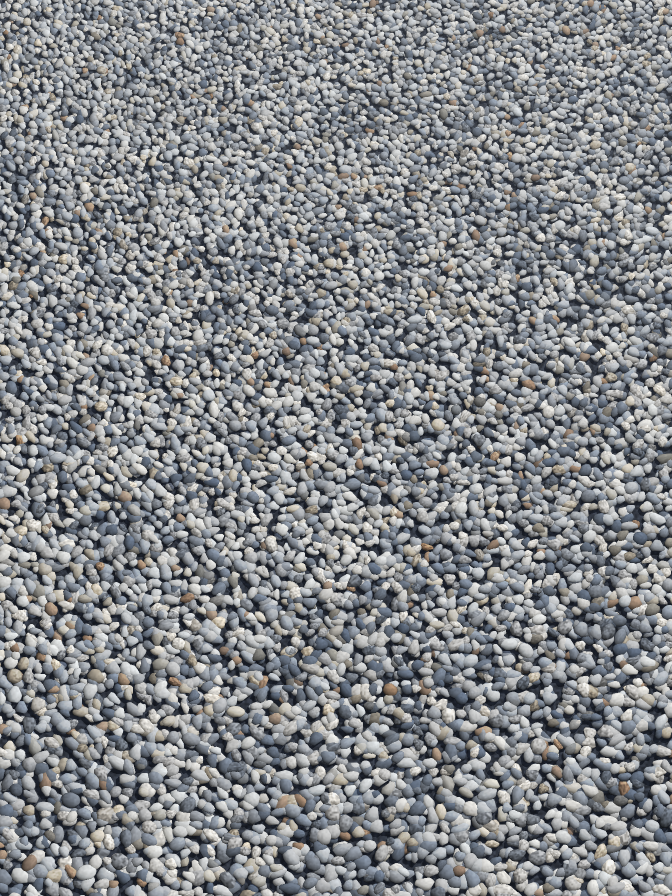
This texture is drawn by a Shadertoy shader. Its source:

```glsl
// Sunlit gravel receding from the viewer: three jittered grids of chipped, domed
// pebbles, where the highest dome wins. A log-polar map shrinks the stones with
// distance, and short height probes toward the sun cast shadows.

const float VIEW_HEIGHT = 2.55;      // vanishing point, in canvas widths
const float DENSITY = 104.0;         // pebble cells per radian of view
const float FLATTEN = 1.08;          // vertical squash of the ground
const int LAYERS = 3;
const float LAYER_DROP = 0.10;       // lower layers fill the gaps
const float AMBIENT = 0.41;
const float SUNLIGHT = 0.90;
const vec3 SUN = vec3(0.42, 0.56, 0.71);
const vec3 GAP = vec3(0.20, 0.22, 0.26);
const vec3 SLATE = vec3(0.34, 0.375, 0.425);
const vec3 GREY = vec3(0.635, 0.65, 0.67);
const vec3 PALE = vec3(0.89, 0.89, 0.87);
const vec3 TAN = vec3(0.78, 0.72, 0.61);
const vec3 RUST = vec3(0.55, 0.43, 0.33);
const vec3 SHADE = vec3(0.49, 0.52, 0.58);
const vec3 HAZE = vec3(0.74, 0.76, 0.78);

struct Pebble {
    float height;
    float edge;
    vec2 slope;
    vec2 local;
    vec4 seed;
};

vec4 hash4(vec2 p) {
    vec4 q = fract(p.xyxy * vec4(0.1031, 0.1030, 0.0973, 0.1099));
    q += dot(q, q.wzxy + 33.33);
    return fract((q.xxyz + q.yzzw) * q.zywx);
}

float noise(vec2 p) {
    vec2 i = floor(p), f = fract(p);
    f = f * f * (3.0 - 2.0 * f);
    float low = mix(hash4(i).x, hash4(i + vec2(1, 0)).x, f.x);
    float high = mix(hash4(i + vec2(0, 1)).x, hash4(i + vec2(1, 1)).x, f.x);
    return mix(low, high, f.y);
}

vec2 facing(float angle) {
    return vec2(cos(angle), sin(angle));
}

// Topmost pebble over a ground point
Pebble findPebble(vec2 p) {
    Pebble top = Pebble(0.0, 1.0, vec2(0), vec2(0), vec4(0));
    for (int layer = 0; layer < LAYERS; layer++) {
        float depth = float(layer);
        vec2 g = p + depth * vec2(37.47, 91.53);
        vec2 home = floor(g);
        for (int k = 0; k < 9; k++) {
            vec2 cell = home + vec2(k % 3 - 1, k / 3 - 1);
            vec4 place = hash4(cell + depth * 211.0);
            vec2 d = g - cell - mix(vec2(0.5), place.xy, 0.9);
            if (dot(d, d) > 0.55) continue;
            vec4 seed = hash4(cell + 57.3 + depth * 131.0);
            float radius = mix(0.36, 0.59, place.z * place.z);
            float stretch = mix(1.0, 1.32, seed.x);
            vec2 axis = facing((place.w - 0.5) * 3.1416);
            mat2 turn = mat2(axis.x, -axis.y, axis.y, axis.x);
            vec2 size = radius * vec2(stretch, 1.0 / stretch);
            vec2 q = turn * d / size;

            // Flat chips taken off the ellipse
            float a = seed.y * 6.2832;
            float chip = max(dot(q, facing(a)), dot(q, facing(a + 1.9)));
            chip = max(chip, dot(q, facing(a + 4.1)));
            float edge = max(length(q), chip * mix(1.02, 1.36, seed.z));
            if (edge >= 1.0) continue;
            float dome = sqrt(1.0 - edge * edge);
            float height = 0.28 - LAYER_DROP * depth + 0.36 * seed.w + dome * radius * 0.8;
            if (height > top.height) {
                vec2 slope = (q * radius / size) * turn;
                top = Pebble(height, edge, slope, q, hash4(cell + 19.7 * (depth + 1.0)));
            }
        }
    }
    return top;
}

vec3 stoneColour(Pebble s, vec2 p) {
    float tone = clamp(s.seed.x + 0.35 * (noise(p * 0.28) - 0.5), 0.0, 1.0);
    vec3 c = tone < 0.45 ? mix(SLATE, GREY, tone / 0.45) : mix(GREY, PALE, (tone - 0.45) / 0.55);
    c = mix(c, TAN * (0.65 + 0.45 * tone), 0.65 * smoothstep(0.84, 0.95, s.seed.y));
    c = mix(c, RUST, 0.75 * step(0.98, s.seed.z));
    c *= 1.0 + 0.07 * (s.seed.w - 0.5) * vec3(1.0, 0.1, -1.0);
    // Mineral mottling, strong on a few stones
    float grain = noise(s.local * 4.5 + s.seed.xy * 80.0) - 0.5;
    return c * (1.0 + grain * mix(0.15, 0.7, smoothstep(0.65, 1.0, s.seed.w)));
}

vec3 gravel(vec2 pos) {
    vec2 ray = vec2(pos.x, VIEW_HEIGHT - pos.y);
    vec2 p = DENSITY * vec2(atan(ray.x, ray.y), -FLATTEN * log(length(ray)));
    Pebble s = findPebble(p);
    vec3 c = GAP * (0.7 + 0.6 * noise(p * 6.0));
    if (s.height > 0.0) {
        float dome = sqrt(1.0 - s.edge * s.edge);
        vec3 normal = normalize(vec3(s.slope, dome + 0.35));
        float sun = max(dot(normal, SUN), 0.0);
        c = stoneColour(s, p) * (AMBIENT + SUNLIGHT * sun);
        c *= mix(0.62, 1.0, smoothstep(0.0, 0.45, dome));
    }
    // Cast shadow from taller neighbours
    vec2 toSun = normalize(SUN.xy);
    float near = findPebble(p + toSun * 0.14).height - s.height - 0.13;
    float far = findPebble(p + toSun * 0.32).height - s.height - 0.29;
    c *= mix(vec3(1), SHADE, smoothstep(0.0, 0.10, max(near, far)));
    // Soft highlight shoulder, then glare toward the far right
    c -= 0.5 * max(c - 0.72, 0.0);
    float haze = smoothstep(0.5, 1.5, pos.y + 0.35 * pos.x);
    return mix(c, HAZE, 0.14 * haze);
}

void mainImage(out vec4 fragColor, in vec2 fragCoord) {
    vec3 sum = vec3(0);
    for (int k = 0; k < 4; k++) {
        vec2 at = fragCoord + vec2(k % 2, k / 2) * 0.5 - 0.25;
        at.x -= 0.5 * iResolution.x;
        sum += min(gravel(at / iResolution.y * 4.0 / 3.0), vec3(0.96));
    }
    fragColor = vec4(sum * 0.25, 1.0);
}
```
